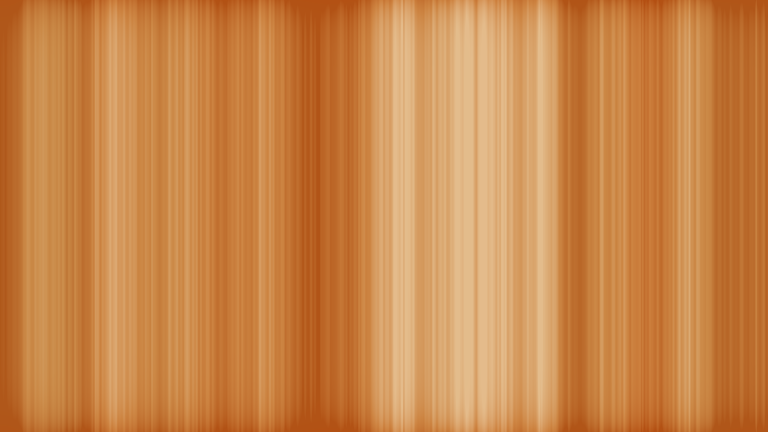
Write a WebGL 1 fragment shader that draws this texture.

```glsl
precision highp float;
// Warm wood-like sheet of vertical streaks. One tone value per column is built
// from layered sines, broad bands and fine 1D noise, darkened along the borders,
// then turned into colour by a three-stop ramp from burnt orange to pale cream.

uniform vec2 u_resolution;

const vec3 BURNT = vec3(0.69, 0.34, 0.10);
const vec3 AMBER = vec3(0.80, 0.53, 0.27);
const vec3 CREAM = vec3(0.89, 0.74, 0.55);
const vec3 RED_SHIFT = vec3(0.015, -0.03, -0.03);

const float TAU = 6.2831853;
const float BASE_TONE = 0.45;
const float BAND_COUNT = 10.7;
const float BAND_DEPTH = 0.11;
const float GLOW = 0.40;
const float STREAK_DEPTH = 0.22;
const float FINE_DEPTH = 0.20;
const float BORDER_DEPTH = 0.34;
const float BORDER_WIDTH = 0.04;

float hash(float n) {
  return fract(sin(n * 12.9898 + 4.137) * 43758.547);
}

// Smooth 1D value noise in -0.5 .. 0.5
float noise(float x) {
  float cell = floor(x);
  float f = x - cell;
  return mix(hash(cell), hash(cell + 1.0), f * f * (3.0 - 2.0 * f)) - 0.5;
}

float bump(float x, float center, float width) {
  float d = (x - center) / width;
  return exp(-d * d);
}

// Broad light and dark bands across the sheet
float bandTone(float x) {
  float tone = BASE_TONE + BAND_DEPTH * cos(TAU * BAND_COUNT * (x - 0.053));
  tone += GLOW * smoothstep(0.45, 0.52, x) * (1.0 - smoothstep(0.69, 0.755, x));
  tone += 0.20 * bump(x, 0.165, 0.035);
  tone -= 0.38 * bump(x, 0.412, 0.030);
  tone -= 0.42 * exp(-x / 0.022);
  tone -= 0.32 * smoothstep(0.90, 0.975, x);
  return tone;
}

// Fine streaks: three noise layers, a beating comb and rare bright threads
float streakTone(float x) {
  float tone = STREAK_DEPTH * noise(x * 55.0 + 7.0);
  tone += STREAK_DEPTH * 0.7 * noise(x * 150.0 + 31.0);
  tone += FINE_DEPTH * noise(x * 390.0 + 90.0);
  tone += 0.03 * sin(TAU * 128.0 * x) * sin(TAU * 9.0 * x + 1.0);
  float threadCell = floor(x * 230.0);
  float across = abs(fract(x * 230.0) - 0.5);
  float thread = step(0.95, hash(threadCell + 300.0));
  return tone + 0.16 * thread * (1.0 - smoothstep(0.1, 0.45, across));
}

vec3 woodRamp(float tone) {
  vec3 color = mix(BURNT, AMBER, clamp(tone / 0.48, 0.0, 1.0));
  return mix(color, CREAM, clamp((tone - 0.48) / 0.48, 0.0, 1.0));
}

void main() {
  vec2 uv = gl_FragCoord.xy / u_resolution;
  float tone = bandTone(uv.x) + streakTone(uv.x);

  // Soft darkening at the top and bottom, uneven from streak to streak
  float edge = min(uv.y, 1.0 - uv.y);
  float reach = BORDER_WIDTH * (1.0 + 0.5 * noise(uv.x * 40.0));
  float border = exp(-edge / reach);
  tone -= BORDER_DEPTH * border;

  // Slow tint drift towards red
  float redness = noise(uv.x * 14.0 + 3.0) + 0.6 * bump(uv.x, 0.84, 0.03);
  vec3 color = woodRamp(tone) + RED_SHIFT * (redness + 0.4 * border);
  gl_FragColor = vec4(clamp(color, 0.0, 1.0), 1.0);
}
```
